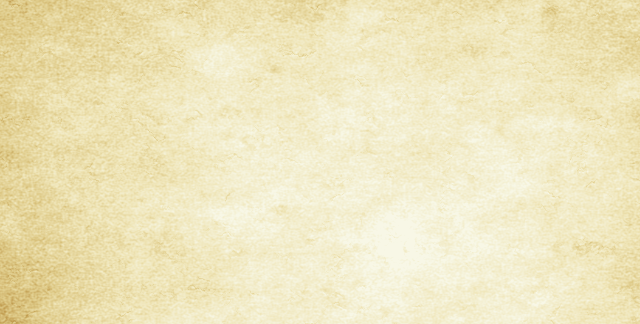
A WebGL 1 fragment shader for this texture:

```glsl
precision highp float;
// Aged cream parchment: pale worn centre, ochre edges, crisp grain and broken creases.

uniform vec2 u_resolution;

const vec3 OCHRE = vec3(0.76, 0.62, 0.32);
const vec3 STRAW = vec3(0.87, 0.79, 0.53);
const vec3 CREAM = vec3(0.937, 0.897, 0.718);
const vec3 IVORY = vec3(0.964, 0.955, 0.866);

// Random gradient for a lattice cell, each component in -1..1
vec2 cellGradient(vec2 cell) {
  vec3 q = fract(vec3(cell.xyx) * vec3(0.1031, 0.1030, 0.0973));
  q += dot(q, q.yzx + 33.33);
  return fract((q.xx + q.yz) * q.zy) * 2.0 - 1.0;
}

float gradientNoise(vec2 p) {
  vec2 cell = floor(p);
  vec2 f = p - cell;
  vec2 s = f * f * f * (f * (f * 6.0 - 15.0) + 10.0);
  vec2 e = vec2(1.0, 0.0);
  float a = dot(cellGradient(cell), f);
  float b = dot(cellGradient(cell + e.xy), f - e.xy);
  float c = dot(cellGradient(cell + e.yx), f - e.yx);
  float d = dot(cellGradient(cell + e.xx), f - e.xx);
  return mix(mix(a, b, s.x), mix(c, d, s.x), s.y);
}

float fractalNoise(vec2 p, float gain) {
  float sum = 0.0;
  float amplitude = 1.0;
  for (int i = 0; i < 5; i++) {
    sum += amplitude * gradientNoise(p);
    p = mat2(1.94, 0.4, -0.4, 1.94) * p + 17.3;
    amplitude *= gain;
  }
  return sum;
}

// Thin broken lines along the zero level of a warped noise
float creases(vec2 p, vec2 scale, float width, float seed) {
  vec2 warp = vec2(0.0, 0.05 * fractalNoise(p * 9.0 + seed, 0.65));
  float level = gradientNoise((p + warp) * scale + seed);
  float line = 1.0 - smoothstep(0.0, width, abs(level));
  float gaps = smoothstep(0.04, 0.36, gradientNoise(p * vec2(12.0, 15.0) + seed * 2.0));
  return line * gaps;
}

// Broad light: pale pool right of centre, stained borders and corners
float broadTone(vec2 p, float aspect) {
  vec2 pool = (p - vec2(0.6 * aspect, 0.27)) * vec2(0.75, 1.0);
  float left = exp(-p.x * 6.0);
  float right = exp(-(aspect - p.x) * 9.0);
  float top = exp(-(1.0 - p.y) * 10.0);
  float corner = exp(-length(p * vec2(0.9, 1.2)) * 3.8);
  float topLeft = exp(-length(p - vec2(0.0, 1.0)) * 2.5);
  return 1.11 - 0.62 * length(pool)
    - 0.22 * left - 0.2 * right - 0.14 * top - 0.75 * corner - 0.2 * topLeft;
}

vec3 parchmentColour(float tone) {
  vec3 colour = mix(OCHRE, STRAW, clamp((tone + 0.6) / 0.6, 0.0, 1.0));
  colour = mix(colour, CREAM, clamp(tone / 0.58, 0.0, 1.0));
  return mix(colour, IVORY, clamp((tone - 0.58) / 0.48, 0.0, 1.25));
}

void main() {
  vec2 p = gl_FragCoord.xy / u_resolution.y;
  float aspect = u_resolution.x / u_resolution.y;

  // Cloudy stains and rubbed pale patches
  float tone = broadTone(p, aspect);
  tone += 0.29 * fractalNoise(p * vec2(2.6, 3.8) + 4.7, 0.55);
  float mottle = fractalNoise(p * vec2(9.0, 16.0) + 31.0, 0.75);
  tone += 0.2 * mottle;
  float rubbed = fractalNoise(p * vec2(3.2, 5.5) + 52.0, 0.7);
  tone += 0.16 * smoothstep(0.18, 0.45, rubbed);

  // Horizontal fibres and fine grain, stronger where the sheet is stained
  float roughness = mix(1.25, 0.8, smoothstep(0.2, 1.0, tone));
  tone += 0.28 * roughness * gradientNoise(p * vec2(42.0, 90.0) + 9.0);
  tone += 0.46 * roughness * gradientNoise(p * vec2(115.0, 145.0) + 71.0);

  // Creases with a lit lower lip
  vec2 lip = vec2(0.0, 0.005);
  float fine = creases(p, vec2(7.0, 18.0), 0.07, 13.0);
  float litLip = creases(p + lip, vec2(7.0, 18.0), 0.07, 13.0);
  float small = creases(p, vec2(16.0, 32.0), 0.1, 41.0);
  tone -= 0.4 * fine - 0.16 * litLip + 0.26 * small;

  gl_FragColor = vec4(parchmentColour(tone), 1.0);
}
```
